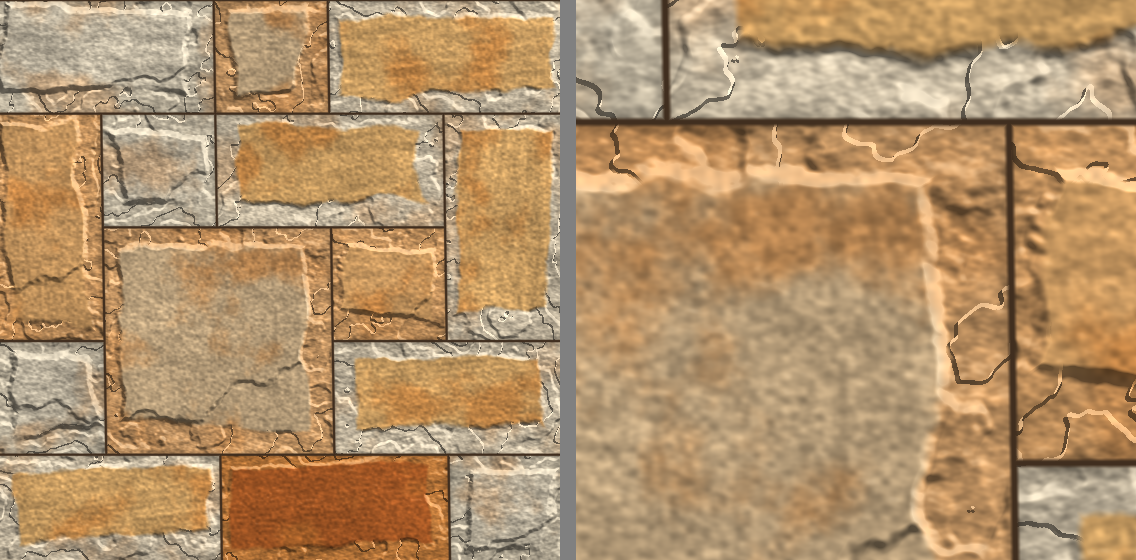
Left: the whole. Right: its middle third, enlarged.
Reproduce this texture procedurally as a Shadertoy shader.

```glsl
// Wall of split sandstone blocks in mixed sizes, with raised chipped faces and thin dark joints.

float hash(vec2 p) {
    return fract(sin(dot(p, vec2(127.1, 311.7))) * 43758.547);
}

float noise(vec2 p) {
    vec2 i = floor(p), f = fract(p);
    f = f * f * (3.0 - 2.0 * f);
    return mix(mix(hash(i), hash(i + vec2(1, 0)), f.x),
               mix(hash(i + vec2(0, 1)), hash(i + vec2(1, 1)), f.x), f.y);
}

float fbm(vec2 p) {
    float sum = 0.0, amp = 0.5;
    for (int i = 0; i < 5; i++) {
        sum += amp * noise(p);
        p = mat2(1.6, 1.2, -1.2, 1.6) * p + 7.3;
        amp *= 0.5;
    }
    return sum;
}

// Block layout in grid cells: column, row from the top, size (bit 0 = wide, bit 1 = tall)
const ivec3 blocks[14] = ivec3[14](
    ivec3(0, 0, 1), ivec3(2, 0, 0), ivec3(3, 0, 1), ivec3(0, 1, 2), ivec3(1, 1, 0),
    ivec3(2, 1, 1), ivec3(4, 1, 2), ivec3(1, 2, 3), ivec3(3, 2, 0), ivec3(0, 3, 0),
    ivec3(3, 3, 1), ivec3(0, 4, 1), ivec3(2, 4, 1), ivec3(4, 4, 0));

// Stone kinds: 0 grey, 1 tan, 2 grey with ochre face, 3 rust, 4 tan with grey face
const int kinds[14] = int[14](0, 4, 2, 1, 0, 2, 2, 4, 1, 0, 2, 2, 3, 0);
const vec3 rimColors[5] = vec3[5](
    vec3(0.70, 0.66, 0.58), vec3(0.75, 0.56, 0.36), vec3(0.74, 0.69, 0.60),
    vec3(0.70, 0.45, 0.22), vec3(0.75, 0.57, 0.38));
const vec3 faceColors[5] = vec3[5](
    vec3(0.73, 0.69, 0.61), vec3(0.75, 0.57, 0.36), vec3(0.78, 0.61, 0.38),
    vec3(0.62, 0.33, 0.14), vec3(0.72, 0.62, 0.48));

// Signed distance to the ragged, slanted face; negative inside
float faceDistance(vec2 q, vec2 size, float seed) {
    vec2 s = q + seed * 9.7;
    q += 0.20 * (vec2(fbm(s * 3.0), fbm(s * 3.0 + 31.0)) - 0.48);
    vec2 c = q / size - 0.5;
    float left   = 0.08 + 0.13 * hash(vec2(seed, 1)) + 0.20 * (hash(vec2(seed, 2)) - 0.5) * c.y - q.x;
    float right  = q.x - size.x + 0.10 + 0.20 * hash(vec2(seed, 3)) + 0.32 * (hash(vec2(seed, 4)) - 0.5) * c.y;
    float top    = 0.09 + 0.12 * hash(vec2(seed, 5)) + 0.16 * (hash(vec2(seed, 6)) - 0.5) * c.x - q.y;
    float bottom = q.y - size.y + 0.15 + 0.13 * hash(vec2(seed, 7)) + 0.24 * (hash(vec2(seed, 8)) - 0.5) * c.x;
    return max(max(left, right), max(top, bottom));
}

float height(vec2 q, vec2 size, float seed, int kind) {
    vec2 s = q + seed * 5.3;
    float face = smoothstep(0.045, -0.015, faceDistance(q, size, seed));
    float rough = kind == 0 ? 0.8 : mix(1.0, 0.35, face);
    float h = 0.065 * face + 0.085 * rough * fbm(s * vec2(4.0, 6.5));
    // Broken ledges inside the rim, and one chipped shelf across the face
    float layer = 3.0 * fbm(s * 1.7) + q.y / size.y;
    h += 0.035 * (1.0 - face) * smoothstep(0.35, 0.55, fract(layer * 1.5));
    float angle = 0.6 + 1.5 * hash(vec2(seed, 9));
    float shelf = dot(q - size * 0.68, vec2(cos(angle), sin(angle))) + 0.5 * (fbm(s * 2.2) - 0.5);
    float chipped = kind == 2 || kind == 3 ? 0.0 : 0.045;
    h += chipped * face * smoothstep(0.025, -0.025, shelf);
    return h + 0.006 * noise(s * 38.0);
}

vec3 stoneColor(vec2 q, vec2 size, float seed, int kind) {
    vec2 s = q + seed * 5.3;
    float face = smoothstep(0.025, -0.015, faceDistance(q, size, seed));
    vec3 col = mix(rimColors[kind], faceColors[kind], face);
    // Iron stains, strongest on the warm stones
    float stain = smoothstep(0.46, 0.72, fbm(s * 2.6 + 17.0));
    col = mix(col, vec3(0.72, 0.44, 0.19), stain * (kind == 0 ? 0.3 : mix(0.25, 0.55, face)));
    // Sediment bands along the longer side
    vec2 along = size.y > size.x ? s.yx : s;
    float bands = noise(vec2(along.x * 2.0, along.y * 24.0 + along.x * 3.0));
    col *= 1.0 + (kind == 2 ? 0.16 : 0.07) * face * (bands - 0.5);
    // Sandy grain and broad tonal drift
    col *= 1.0 + 0.22 * (noise(s * 42.0) - 0.5) + 0.14 * (noise(s * 19.0) - 0.5);
    return col * (0.87 + 0.26 * fbm(s * 1.6 + 5.0));
}

void mainImage(out vec4 fragColor, in vec2 fragCoord) {
    vec2 uv = fragCoord / iResolution.xy;

    // Grid of five by five cells, slightly sheared, rows counted from the top
    float row = (1.0 - uv.y) / 0.203;
    vec2 grid = vec2((uv.x + 0.0185 - 0.003 * (row - 2.5)) / 0.2037, row);
    vec3 col = vec3(0.25, 0.18, 0.12);

    for (int i = 0; i < 14; i++) {
        ivec3 b = blocks[i];
        vec2 size = vec2(1 + (b.z & 1), 1 + (b.z >> 1));
        if (float(b.x) + size.x > 4.5) size.x += 0.1; // runs past the right border
        vec2 q = grid - vec2(b.xy);
        vec2 inner = min(q, size - q);
        float edge = min(inner.x, inner.y);
        if (edge < 0.0) continue;

        // Relief lit from the upper right
        float seed = float(i) + 1.0, e = 0.012;
        float h = height(q, size, seed, kinds[i]);
        float dx = (height(q + vec2(e, 0), size, seed, kinds[i]) - h) / e;
        float dy = (height(q + vec2(0, e), size, seed, kinds[i]) - h) / e;
        float light = clamp(0.40 * dy - 0.20 * dx, -0.50, 0.38);
        vec3 stone = stoneColor(q, size, seed, kinds[i]) * (1.0 + light);
        stone = mix(stone, vec3(0.90, 0.86, 0.78), 0.9 * max(light - 0.08, 0.0));

        // Worn border and dark joint
        stone *= mix(0.86, 1.0, smoothstep(0.0, 0.06, edge));
        col = mix(col, stone, smoothstep(0.003, 0.018, edge));
    }
    fragColor = vec4(col, 1.0);
}
```
